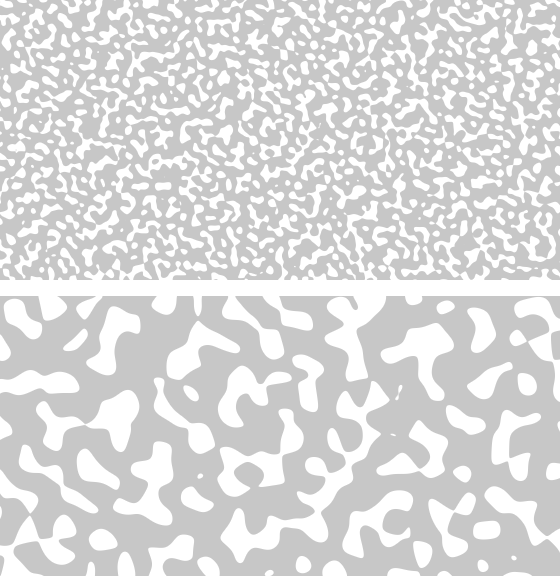
Top, the full canvas; bottom, a detail of the centre.
A Shadertoy shader for this texture:

```glsl
// Irregular white flecks scattered over a flat grey ground.
// Many plane waves of random pitch and phase, fanned evenly over all directions,
// add up to a smooth isotropic field; the flecks are where it exceeds a level.

const float PI = 3.14159265;
const int WAVE_COUNT = 80;
const float MIN_FREQUENCY = 60.0;   // radians per canvas height
const float MAX_FREQUENCY = 200.0;
const float FLECK_LEVEL = 0.4;      // in standard deviations of the field
const vec3 GROUND_GREY = vec3(0.78);
const vec3 FLECK_WHITE = vec3(1.0);

float hash(float n) {
    return fract(sin(n * 12.9898) * 43758.5453);
}

// Random field of unit variance: x holds its value, yz its gradient
vec3 waveField(vec2 p, float seed) {
    vec3 sum = vec3(0.0);
    for (int i = 0; i < WAVE_COUNT; i++) {
        float id = float(i) + seed;
        float angle = PI * (float(i) + hash(id + 0.17)) / float(WAVE_COUNT);
        float frequency = mix(MIN_FREQUENCY, MAX_FREQUENCY, hash(id + 0.39));
        vec2 wave = frequency * vec2(cos(angle), sin(angle));
        float phase = dot(wave, p) + 2.0 * PI * hash(id + 0.73);
        sum += vec3(cos(phase), -sin(phase) * wave);
    }
    return sum * sqrt(2.0 / float(WAVE_COUNT));
}

// Approximate signed distance to the contour of a field, positive inside
float contourDistance(vec3 field, float level, float minSlope) {
    return (field.x - level) / max(length(field.yz), minSlope);
}

// Linear edge coverage, one pixel wide
float coverage(float dist, float pixel) {
    return clamp(dist / pixel + 0.5, 0.0, 1.0);
}

void mainImage(out vec4 fragColor, in vec2 fragCoord) {
    float pixel = 1.0 / iResolution.y;
    vec2 p = fragCoord * pixel;

    vec3 field = waveField(p, 11.0);
    float dist = contourDistance(field, FLECK_LEVEL, 0.25 * MIN_FREQUENCY);

    vec3 color = mix(GROUND_GREY, FLECK_WHITE, coverage(dist, pixel));
    fragColor = vec4(color, 1.0);
}
```
